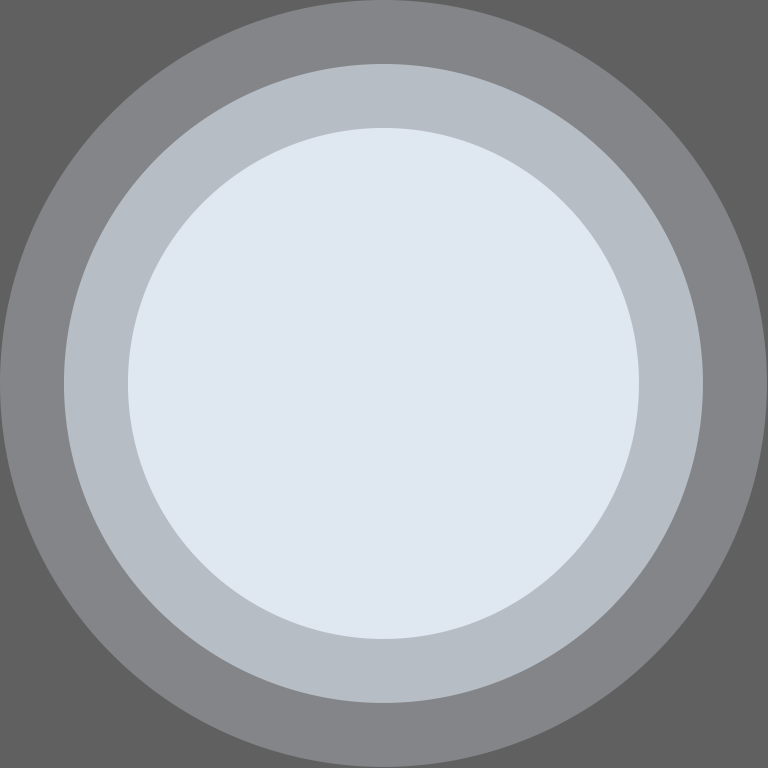
Give the GLSL for this background, as a WebGL 1 fragment shader.

```glsl
precision highp float;
// Three flat concentric discs, pale in the middle and greyer outwards,
// on a dark grey ground. Each disc is a smoothed circle distance,
// painted from the largest to the smallest.
uniform vec2 u_resolution;

// Coverage of a disc, with an edge about one pixel wide
float disc(float dist, float radius, float pixel) {
  return clamp(0.5 + (radius - dist) / pixel, 0.0, 1.0);
}

void main() {
  float side = min(u_resolution.x, u_resolution.y);
  float pixel = 1.0 / side;
  vec2 p = (gl_FragCoord.xy - 0.5 * u_resolution) / side;
  float dist = length(p - vec2(-0.0007, 0.0007));

  // Ground, outer ring, middle ring, centre
  vec3 color = vec3(0.376);
  color = mix(color, vec3(0.516, 0.520, 0.533), disc(dist, 0.4993, pixel));
  color = mix(color, vec3(0.714, 0.741, 0.773), disc(dist, 0.4160, pixel));
  color = mix(color, vec3(0.875, 0.904, 0.941), disc(dist, 0.3327, pixel));

  gl_FragColor = vec4(color, 1.0);
}
```
